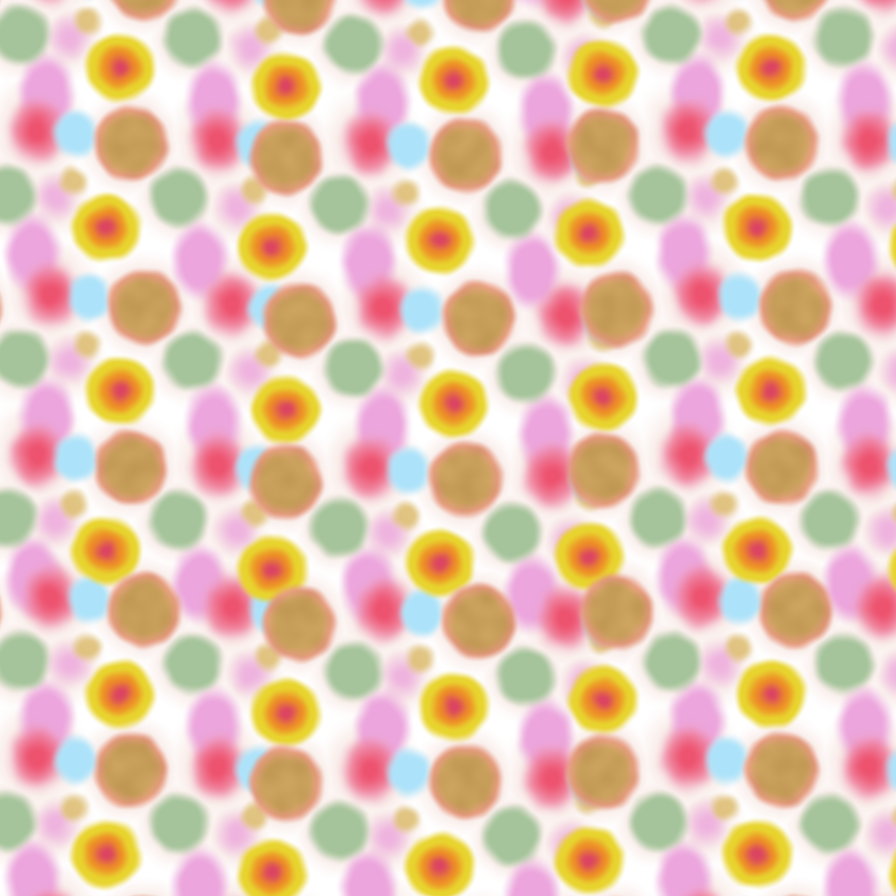
Give the GLSL for this pattern, as a three.js fragment shader.

```glsl
// Soft confetti of blurred dots in staggered columns: sunny discs, tan and sage rounds, pink and red blobs.
varying vec2 vUv;

// Lengths are hundredths of the canvas, y measured downwards.
const float CANVAS = 100.0;
const vec2 PERIOD = vec2(72.66, 69.92);   // one block of 4 x 4 motifs
const float WOBBLE = 0.32;                // outline irregularity
const float MOTTLE = 0.05;                // tonal unevenness

// Row heights within a block, and sideways shift of every second row
const vec4 ROWS_UPPER = vec4(0.0, 17.85, 36.1, 53.9);
const vec4 ROWS_LOWER = vec4(0.0, 18.25, 36.2, 52.05);
const float SHIFT_UPPER = -1.55;
const float SHIFT_LOWER = 1.5;

// Column positions and vertical stagger of each kind of dot
const vec4 SUN_X = vec4(13.4, 31.9, 50.65, 67.3);
const vec4 SUN_Y = vec4(7.55, 9.65, 8.95, 8.2);
const vec4 TAN_X = vec4(14.6, 31.9, 51.95, 67.3);
const vec4 TAN_Y = vec4(16.0, 17.55, 17.3, 16.25);
const vec4 SAGE_X = vec4(21.5, 39.45, 58.7, 75.0);
const vec4 SAGE_Y = vec4(4.15, 4.95, 5.55, 3.9);
const vec4 PINK_X = vec4(5.2, 23.85, 42.7, 60.95);
const vec4 PINK_Y = vec4(10.4, 11.2, 11.45, 12.35);
const vec4 RED_X = vec4(4.15, 24.35, 41.3, 61.6);
const vec4 RED_Y = vec4(14.6, 15.7, 16.0, 16.9);
const vec4 GOLD_Y = vec4(2.35, 3.4, 3.65, 1.55);
const float BLUE_OFFSET = 4.3;
const float GOLD_OFFSET = 5.6;
const vec2 BUD_OFFSET = vec2(3.6, -10.4);

const vec3 PAPER = vec3(1.0);
const vec3 BLUSH = vec3(0.97, 0.91, 0.89);
const vec3 PINK = vec3(0.925, 0.65, 0.865);
const vec3 ROSE = vec3(0.94, 0.60, 0.72);
const vec3 RED = vec3(0.93, 0.32, 0.43);
const vec3 BLUE = vec3(0.68, 0.89, 0.98);
const vec3 GOLD = vec3(0.87, 0.75, 0.46);
const vec3 SAGE = vec3(0.65, 0.77, 0.61);
const vec3 TAN = vec3(0.78, 0.62, 0.35);
const vec3 TAN_RIM = vec3(0.90, 0.60, 0.50);
const vec3 SUN_CORE = vec3(0.86, 0.27, 0.38);
const vec3 SUN_MID = vec3(0.93, 0.56, 0.15);
const vec3 SUN_RIM = vec3(0.91, 0.83, 0.18);

vec2 hashGradient(vec2 cell) {
  float angle = 6.2832 * fract(sin(dot(cell, vec2(127.1, 311.7))) * 4375.85);
  return vec2(cos(angle), sin(angle));
}

float gradientNoise(vec2 p) {
  vec2 i = floor(p), f = fract(p);
  vec2 u = f * f * (3.0 - 2.0 * f);
  vec2 e = vec2(1.0, 0.0);
  float low = mix(dot(hashGradient(i), f), dot(hashGradient(i + e), f - e), u.x);
  float high = mix(dot(hashGradient(i + e.yx), f - e.yx),
                   dot(hashGradient(i + 1.0), f - 1.0), u.x);
  return mix(low, high, u.y);
}

// Distance to the nearest dot of one kind; stretch is its height over width
float dotDistance(vec2 p, vec4 colX, vec4 colY, vec4 rows, float shift, float stretch) {
  float nearest = CANVAS;
  for (int r = 0; r < 4; r++) {
    for (int c = 0; c < 4; c++) {
      vec2 centre = vec2(colX[c] + shift * mod(float(r), 2.0), colY[c] + rows[r]);
      vec2 o = p - centre;
      o -= PERIOD * floor(o / PERIOD + 0.5);
      o.y /= stretch;
      nearest = min(nearest, length(o));
    }
  }
  return nearest;
}

float upperDots(vec2 p, vec4 x, vec4 y, float stretch) {
  return dotDistance(p, x, y, ROWS_UPPER, SHIFT_UPPER, stretch);
}

float lowerDots(vec2 p, vec4 x, vec4 y, float stretch) {
  return dotDistance(p, x, y, ROWS_LOWER, SHIFT_LOWER, stretch);
}

float disc(float d, float radius, float blur) {
  return 1.0 - smoothstep(radius - blur, radius + blur, d);
}

void main() {
  vec2 p = vec2(vUv.x, 1.0 - vUv.y) * CANVAS;
  float grain = gradientNoise(p * 0.45);
  p += WOBBLE * vec2(grain, gradientNoise(p * 0.45 + 31.0));

  float sun = upperDots(p, SUN_X, SUN_Y, 0.97);
  float tanDot = lowerDots(p, TAN_X, TAN_Y, 1.03);
  float sage = upperDots(p, SAGE_X, SAGE_Y, 1.0);
  float pink = upperDots(p, PINK_X, PINK_Y, 1.4);
  float red = lowerDots(p, RED_X, RED_Y, 1.15);
  float blue = lowerDots(p, RED_X + BLUE_OFFSET, RED_Y + 0.3, 1.1);
  float gold = upperDots(p, RED_X + GOLD_OFFSET, GOLD_Y, 1.0);
  float bud = upperDots(p, RED_X + BUD_OFFSET.x, RED_Y + BUD_OFFSET.y, 1.1);

  // Paper with a faint blush bleeding out of the dots
  float bleed = max(max(disc(tanDot, 5.0, 1.5), disc(sage, 4.2, 1.5)),
                    max(disc(red, 4.6, 1.8), disc(bud, 3.2, 1.6)));
  vec3 color = mix(PAPER, BLUSH, 0.85 * bleed);

  // Blurred blobs
  color = mix(color, PINK, 0.8 * disc(bud, 1.7, 1.3));
  color = mix(color, PINK, disc(pink, 2.75, 0.9));
  color = mix(color, ROSE, 0.8 * disc(red, 2.9, 1.1));
  color = mix(color, RED, disc(red, 1.9, 1.5));
  color = mix(color, GOLD, 0.9 * disc(gold, 1.35, 0.7));
  color = mix(color, BLUE, disc(blue, 2.25, 0.7));
  color = mix(color, SAGE, disc(sage, 3.1, 0.75));

  // Sunny discs, red at heart
  vec3 sunColor = mix(SUN_CORE, SUN_MID, smoothstep(0.2, 1.9, sun));
  sunColor = mix(sunColor, SUN_RIM, smoothstep(1.6, 3.0, sun));
  color = mix(color, sunColor, disc(sun, 3.75, 0.6));

  // Tan rounds with a rosy rim
  vec3 tanColor = mix(TAN, TAN_RIM, smoothstep(2.4, 4.0, tanDot));
  color = mix(color, tanColor + MOTTLE * grain, disc(tanDot, 4.0, 0.55));

  gl_FragColor = vec4(color, 1.0);
}
```
